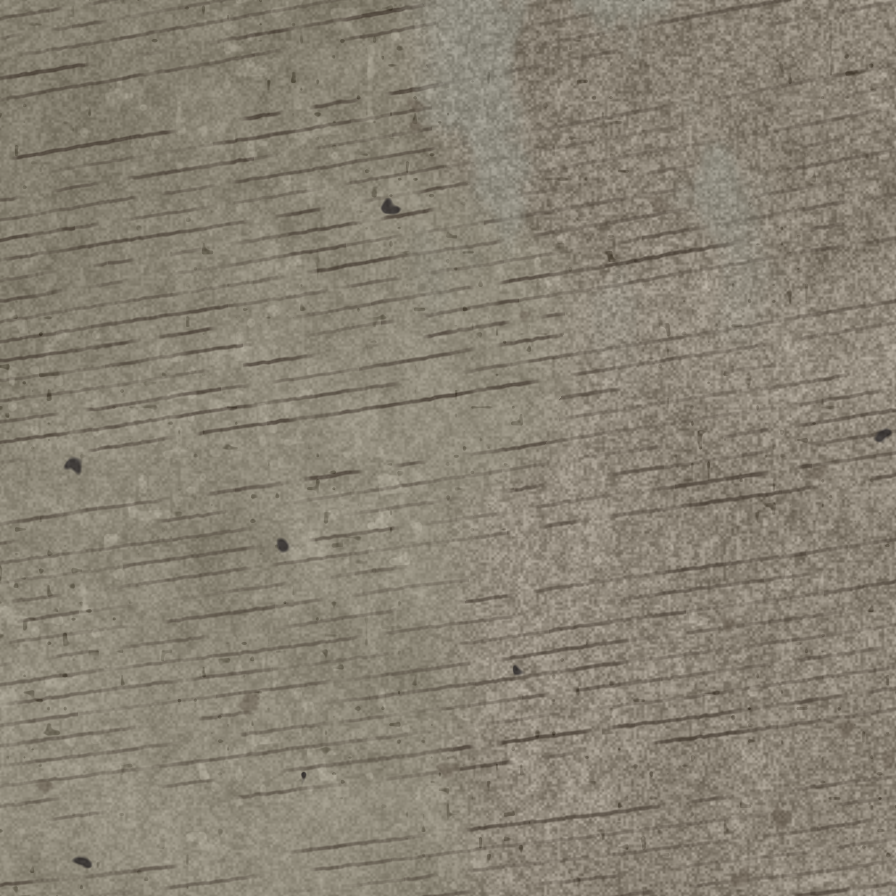
Write a three.js fragment shader that draws this texture.

```glsl
// Weathered concrete slab with slanted raked grooves, smooth bands, pale scuffs and pits.
varying vec2 vUv;

float hash(vec2 p) {
  vec3 q = fract(p.xyx * 0.1031);
  q += dot(q, q.yzx + 33.33);
  return fract((q.x + q.y) * q.z);
}

float noise(vec2 p) {
  vec2 i = floor(p), f = fract(p);
  f = f * f * (3.0 - 2.0 * f);
  return mix(mix(hash(i), hash(i + vec2(1.0, 0.0)), f.x),
             mix(hash(i + vec2(0.0, 1.0)), hash(i + vec2(1.0)), f.x), f.y);
}

float fbm(vec2 p) {
  float sum = 0.0, amp = 0.5;
  for (int i = 0; i < 4; i++) {
    sum += amp * noise(p);
    p = p * 2.03 + 17.1;
    amp *= 0.5;
  }
  return sum / 0.9375;
}

// Darkness of the raked grooves; rightSide tells which of the two passes p lies in.
float grooves(vec2 p, float rightSide) {
  float slope = mix(0.115, 0.178, p.y);
  float wobble = (noise(p * vec2(150.0, 90.0)) - 0.5) * 0.0016
               + (noise(p * vec2(9.0, 14.0)) - 0.5) * 0.003;
  float row = (p.y - slope * p.x + wobble) / 0.0225 + 60.0;
  float line = floor(row) - 60.0;
  float dist = abs(fract(row) - 0.5) * 0.0225;

  // Smooth bands between groups of grooves
  float period = mix(18.0, 11.0, rightSide);
  float place = mod(line - 1.0, period);
  float raked = step(1.5, place);
  float bold = max(1.0 - step(3.5, place), step(period - 1.5, place));

  // Each strip of a groove has its own depth, with worn breaks along it
  float strip = floor(p.x * 6.5 + 0.5 * hash(vec2(line + 80.0, 3.0)));
  float depth = mix(0.4, 1.0, hash(vec2(strip + 5.0, line + 70.0))) + 0.25 * bold;
  float wear = smoothstep(0.2, 0.48, noise(vec2(p.x * 24.0, line * 7.3 + 600.0)));
  wear *= 0.55 + 0.45 * smoothstep(0.3, 0.55, fbm(p * vec2(17.0, 7.0) + 4.0));
  float left = mix(0.72, 1.1, smoothstep(0.42, 0.52, p.y));
  float right = mix(0.92, 0.6, smoothstep(0.68, 0.85, p.y));
  float width = 0.0025 + 0.0009 * depth;
  return raked * depth * wear * mix(left, right, rightSide)
       * (1.0 - smoothstep(0.0006, width, dist));
}

void main() {
  vec2 p = vUv;

  // Ragged seam between the two raking passes
  float seam = 0.515 + 0.11 * smoothstep(0.4, 0.55, p.y) - 0.14 * smoothstep(0.7, 0.84, p.y);
  seam += 0.03 * (noise(vec2(p.y * 42.0, 2.0)) - 0.5);
  float rightSide = step(seam, p.x);
  float sandy = smoothstep(-0.06, 0.06, p.x - seam);

  // Ground tone with broad mottling
  vec3 color = mix(vec3(0.548, 0.526, 0.465), vec3(0.562, 0.530, 0.478), sandy);
  color += 0.10 * (fbm(p * 5.0 + 9.0) - 0.5);
  color += 0.09 * (fbm(p * vec2(34.0, 28.0)) - 0.5);
  color -= 0.035 * smoothstep(0.5, 1.0, p.y) * (1.0 - 0.5 * p.x);
  color += 0.02 * (1.0 - smoothstep(0.0, 0.6, length(p - vec2(0.1, 0.2))));

  // Sandy grain, coarser on the right
  float grain = 0.13 * (noise(p * 340.0) - 0.5) + 0.08 * (noise(p * 165.0 + 31.0) - 0.5);
  color += grain * mix(0.75, 1.35, sandy);

  // Grooves
  float groove = clamp(grooves(p, rightSide), 0.0, 1.0);
  color = mix(color, vec3(0.315, 0.278, 0.238) + 0.4 * grain, 0.85 * groove);

  // Pale grey scuffs, drawn out vertically near the top
  float scuffArea = smoothstep(0.5, 0.85, p.y) * smoothstep(0.42, 0.52, p.x)
                  * (1.0 - smoothstep(0.8, 0.95, p.x));
  float scuff = smoothstep(0.48, 0.68, fbm(p * vec2(15.0, 8.0) + 3.7));
  color = mix(color, vec3(0.575, 0.57, 0.525) + grain, 0.75 * scuff * scuffArea);
  float chips = smoothstep(0.73, 0.86, noise(p * 75.0 + 8.0));
  color += 0.06 * chips * smoothstep(0.4, 0.65, fbm(p * 7.0 + 21.0));

  // Small dark flecks
  float fleck = smoothstep(0.87, 0.96, noise(p * 110.0 + 55.0));
  color -= 0.13 * fleck * smoothstep(0.42, 0.6, fbm(p * 9.0 + 40.0));

  // Scattered pits and faint brown stains
  vec2 warp = 0.012 * vec2(noise(p * 90.0), noise(p * 90.0 + 37.0)) - 0.006;
  for (int i = 0; i < 20; i++) {
    float id = float(i) + 1.0;
    vec2 center = vec2(hash(vec2(id, 11.3)), hash(vec2(id, 47.9)) * 0.9);
    float isPit = 1.0 - step(7.5, id);
    float radius = mix(0.008, 0.005, isPit) + 0.005 * hash(vec2(id, 5.1));
    float spot = 1.0 - smoothstep(radius * 0.55, radius * 1.15, length(p - center + warp));
    vec3 spotColor = mix(vec3(0.40, 0.36, 0.31), vec3(0.21, 0.195, 0.19), isPit);
    color = mix(color, spotColor + 0.5 * grain, spot * mix(0.55, 0.9, isPit));
  }

  gl_FragColor = vec4(color, 1.0);
}
```
